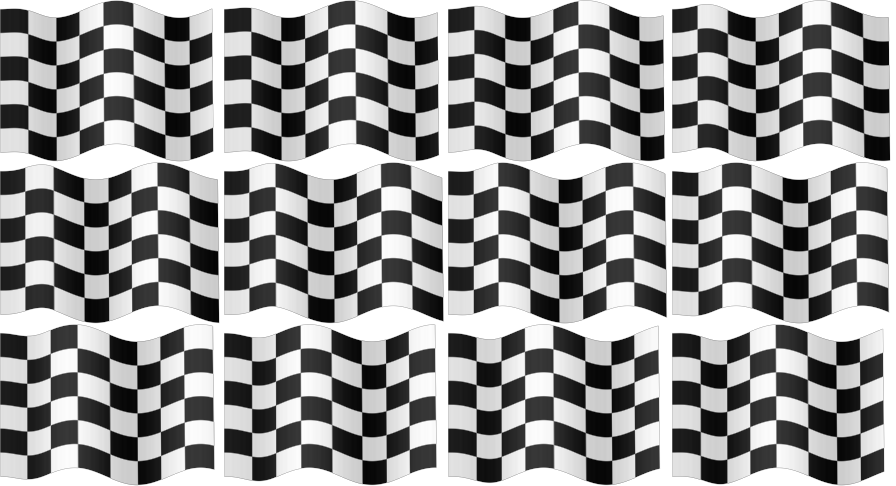
Give the GLSL for this pattern, as a Shadertoy shader.

```glsl
// A sheet of waving checkered flags, four across and three down.
// Each cell is one step of a travelling sine wave that bends the rows,
// squeezes the columns and shades the cloth; the left edge stays pinned.

const float TAU = 6.2831853;

// Layout, in fractions of one cell
const vec2  GRID       = vec2(4.0, 3.0);
const vec2  CHECKS     = vec2(8.0, 6.0);
const vec2  FLAG_SIZE  = vec2(0.960, 0.885);
const float FLAG_TOP   = 0.056;

// Wave
const float WAVELENGTH = 0.5625;
const float CREST_X    = 0.521;   // crest position in the first cell
const float AMPLITUDE  = 0.053;
const float SQUEEZE    = 0.0165;  // sideways shift of the columns
const float SQUEEZE_LAG = -0.09;  // in wavelengths
const float PIN_LENGTH = 0.25;    // distance over which the wave builds up
const float LEAN       = 0.008;   // slant of the free edge

// Tones
const vec3  PAPER       = vec3(1.0);
const float DARK_SHADE  = 0.025;
const float DARK_LIT    = 0.215;
const float LIGHT_SHADE = 0.80;
const float LIGHT_LIT   = 0.985;
const float LIGHT_LAG   = -0.05;  // highlight offset, in wavelengths
const float WEAVE       = 0.006;
const float SOFTNESS    = 0.7;    // edge half-width, in pixels

// Smoothed square wave: +1 on even intervals, -1 on odd ones
float squareWave(float t, float blur) {
    float d = 0.5 - abs(mod(t + 0.5, 2.0) - 1.0);
    return clamp(d / blur, -1.0, 1.0);
}

// Coverage of the interval from 0 to size
float span(float t, float size, float blur) {
    return clamp(min(t, size - t) / (2.0 * blur) + 0.5, 0.0, 1.0);
}

// Fine vertical threads from layered sines
float weave(float x, float seed) {
    return 0.6 * sin(x * 190.0 + seed) + 0.4 * sin(x * 317.0 - 2.3 * seed);
}

void mainImage(out vec4 fragColor, in vec2 fragCoord) {
    // Cell coordinates, with y running down
    vec2 sheet = fragCoord / iResolution.xy;
    sheet.y = 1.0 - sheet.y;
    vec2 cell = floor(sheet * GRID);
    vec2 p = fract(sheet * GRID);
    float frame = cell.x + GRID.x * cell.y;
    float frames = GRID.x * GRID.y;

    // Travelling wave: whole phases are crests
    float phase = (p.x - CREST_X) / WAVELENGTH - frame / frames;
    float grip = smoothstep(0.0, PIN_LENGTH, p.x);
    float lift = AMPLITUDE * grip * cos(TAU * phase);
    float shift = -SQUEEZE * grip * cos(TAU * (phase - SQUEEZE_LAG));
    shift += LEAN * p.x * (p.y - 0.5);

    // Bent cloth coordinates, counted in checks
    vec2 cloth = vec2(p.x - shift, p.y - FLAG_TOP + lift);
    cloth *= CHECKS / FLAG_SIZE;
    vec2 blur = SOFTNESS * GRID * CHECKS / (FLAG_SIZE * iResolution.xy);

    // Checks and outline
    float checker = squareWave(cloth.x, blur.x) * squareWave(cloth.y, blur.y);
    float darkness = 0.5 + 0.5 * checker;
    float mask = span(cloth.x, CHECKS.x, blur.x)
               * span(cloth.y, CHECKS.y, blur.y);

    // Folds: bright on crests, dim in troughs, even near the pinned edge
    float fold = 0.5 + 0.5 * cos(TAU * (phase - LIGHT_LAG));
    float lit = mix(0.45, fold, grip);
    float light = mix(LIGHT_SHADE, LIGHT_LIT, lit);
    float dark = mix(DARK_SHADE, DARK_LIT, lit);
    float tone = mix(light, dark, darkness) + WEAVE * weave(p.x, frame);

    fragColor = vec4(mix(PAPER, vec3(tone), mask), 1.0);
}
```
